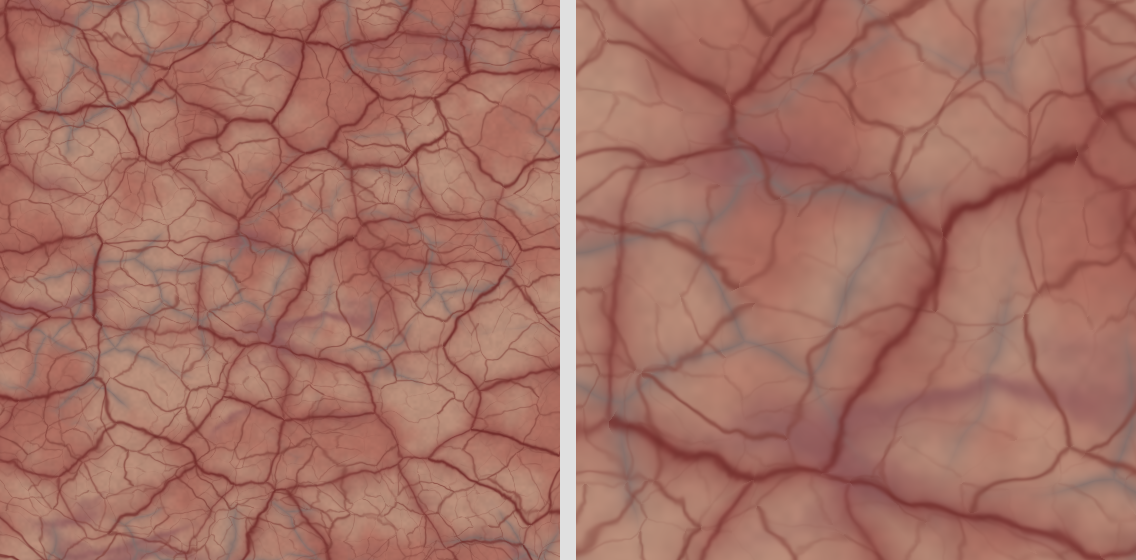
Left, the full canvas; right, a detail of the centre.
Reproduce this texture procedurally as a Shadertoy shader.

```glsl
// Draws living tissue: pinkish tan skin under a branching web of red and blue veins.

const vec3 TAN_TISSUE   = vec3(0.725, 0.560, 0.480);
const vec3 PINK_TISSUE  = vec3(0.680, 0.430, 0.375);
const vec3 FLUSH_RED    = vec3(0.585, 0.325, 0.300);
const vec3 BAND_PURPLE  = vec3(0.540, 0.325, 0.345);
const vec3 DEEP_BLUE    = vec3(0.500, 0.430, 0.420);
const vec3 VEIN_RED     = vec3(0.430, 0.150, 0.145);
const vec3 CAPILLARY    = vec3(0.500, 0.250, 0.220);

// Hash and noise
vec2 hash22(vec2 p) {
    vec3 h = fract(vec3(p.xyx) * vec3(0.1031, 0.1030, 0.0973));
    h += dot(h, h.yzx + 33.33);
    return fract((h.xx + h.yz) * h.zy);
}

vec2 noise2(vec2 p) {
    vec2 cell = floor(p), f = fract(p);
    vec2 u = f * f * (3.0 - 2.0 * f);
    vec2 low  = mix(hash22(cell), hash22(cell + vec2(1, 0)), u.x);
    vec2 high = mix(hash22(cell + vec2(0, 1)), hash22(cell + vec2(1, 1)), u.x);
    return mix(low, high, u.y);
}

vec2 fbm2(vec2 p) {
    vec2 sum = vec2(0.0);
    float gain = 0.5333;
    for (int i = 0; i < 4; i++) {
        sum += gain * noise2(p);
        p = mat2(0.8, 0.6, -0.6, 0.8) * p * 2.03 + 17.3;
        gain *= 0.5;
    }
    return sum;
}

// Voronoi border: x = distance in canvas units, y = random value of that border
vec2 cellBorder(vec2 p, vec2 cells, float seed) {
    vec2 q = p * cells + seed;
    vec2 base = floor(q), f = fract(q);
    vec2 nearCell = vec2(0.0), nearPoint = vec2(0.0);
    float best = 9.0;
    for (int y = -1; y <= 1; y++)
    for (int x = -1; x <= 1; x++) {
        vec2 cell = vec2(x, y);
        vec2 point = cell + hash22(base + cell) - f;
        if (dot(point, point) < best) {
            best = dot(point, point);
            nearCell = cell;
            nearPoint = point;
        }
    }
    vec2 border = vec2(9.0, 0.0);
    for (int y = -2; y <= 2; y++)
    for (int x = -2; x <= 2; x++) {
        vec2 cell = nearCell + vec2(x, y);
        vec2 point = cell + hash22(base + cell) - f;
        vec2 gap = point - nearPoint;
        if (dot(gap, gap) > 1e-5) {
            vec2 normal = normalize(gap);
            float d = dot(0.5 * (point + nearPoint), normal) / length(normal * cells);
            if (d < border.x)
                border = vec2(d, hash22(2.0 * base + cell + nearCell + 71.0).x);
        }
    }
    return border;
}

// Soft line whose width and strength vary from border to border
float veinLine(vec2 border, float width, float weakest) {
    float t = border.x / (width * mix(0.65, 1.1, border.y));
    return exp(-t * t) * mix(weakest, 1.0, border.y);
}

vec2 warp(vec2 p, float frequency, float amount) {
    return p + amount * (fbm2(p * frequency) - 0.5);
}

void mainImage(out vec4 fragColor, in vec2 fragCoord) {
    vec2 p = fragCoord / iResolution.y;
    vec2 bent = warp(warp(p, 6.0, 0.085), 28.0, 0.016);

    // Vein networks, coarse to fine
    vec2 trunk  = cellBorder(bent, vec2(5.5, 7.5), 3.0);
    vec2 branch = cellBorder(warp(bent, 19.0, 0.018), vec2(12.0, 14.0), 41.0);
    vec2 twig   = cellBorder(warp(bent, 45.0, 0.012), vec2(27.0, 29.0), 83.0);
    vec2 deep   = cellBorder(warp(p, 9.0, 0.07), vec2(8.0, 9.0), 127.0);

    // Mottled tissue
    vec2 mottle = fbm2(p * 9.0 + 5.0);
    vec2 patches = fbm2(p * vec2(4.0, 6.5) + 31.0);
    vec3 color = mix(TAN_TISSUE, PINK_TISSUE, smoothstep(0.34, 0.74, mottle.x));

    // Flush around the veins and wide purple bands running sideways
    float flush = exp(-trunk.x / 0.015) * smoothstep(0.15, 0.7, patches.x);
    flush += 0.3 * exp(-branch.x / 0.007) * mottle.y;
    color = mix(color, FLUSH_RED, clamp(flush, 0.0, 0.85));
    float ridge = abs(fbm2(bent * vec2(1.8, 5.5) + 9.0).x - 0.5);
    float band = exp(-ridge * ridge / 0.0012) * smoothstep(0.35, 0.65, patches.y);
    color = mix(color, BAND_PURPLE, 0.7 * band);

    // Blurred blue veins below the surface
    float blue = exp(-deep.x / 0.006) * smoothstep(0.47, 0.68, fbm2(p * 6.0 + 57.0).y);
    color = mix(color, DEEP_BLUE, 0.8 * blue);

    // Sharp surface veins
    float fade = smoothstep(0.28, 0.62, mottle.y);
    color = mix(color, CAPILLARY, 0.45 * fade * veinLine(twig, 0.0016, 0.1));
    color = mix(color, CAPILLARY, 0.72 * veinLine(branch, 0.0021, 0.25));
    color = mix(color, VEIN_RED, 0.82 * veinLine(trunk, 0.0032, 0.35));

    // Fine grain
    float grain = noise2(p * 170.0).x + noise2(p * 75.0).y - 1.0;
    fragColor = vec4(color * (1.0 + 0.045 * grain), 1.0);
}
```
